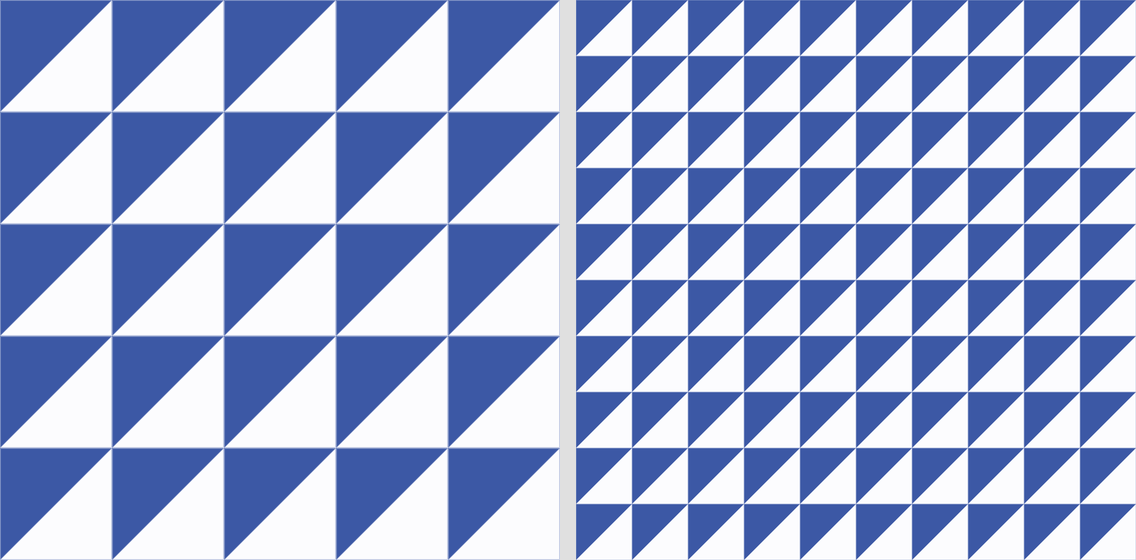
Left, the tile; right, the same tile 2 across and 2 down.
Write a Shadertoy shader that draws this pattern.

```glsl
const float REPEATS = 5.0;
const float SEAM_HALF_WIDTH = 0.005;   // in cell units

const vec3 WHITE = vec3(0.988, 0.990, 0.998);
const vec3 BLUE  = vec3(0.236, 0.345, 0.648);
const vec3 SEAM  = vec3(0.640, 0.690, 0.835);

// Coverage of the region where the signed distance is negative
float coverage(float dist, float pixel) {
    return 1.0 - smoothstep(-0.7 * pixel, 0.7 * pixel, dist);
}

// Signed distance to the half plane above the rising diagonal of a cell
float diagonalDistance(vec2 cell) {
    return (cell.x - cell.y) * inversesqrt(2.0);
}

// Distance to the nearest cell border
float borderDistance(vec2 cell) {
    vec2 toBorder = min(cell, 1.0 - cell);
    return min(toBorder.x, toBorder.y);
}

vec3 triangleTile(vec2 cell, float pixel) {
    // Blue upper left triangle on white
    vec3 color = mix(WHITE, BLUE, coverage(diagonalDistance(cell), pixel));

    // Thin pale seam between cells
    float seam = coverage(borderDistance(cell) - SEAM_HALF_WIDTH, pixel);
    return mix(color, SEAM, seam);
}

void mainImage(out vec4 fragColor, in vec2 fragCoord) {
    vec2 cell = fract(fragCoord / iResolution.xy * REPEATS);
    float pixel = REPEATS / min(iResolution.x, iResolution.y);
    fragColor = vec4(triangleTile(cell, pixel), 1.0);
}
```
